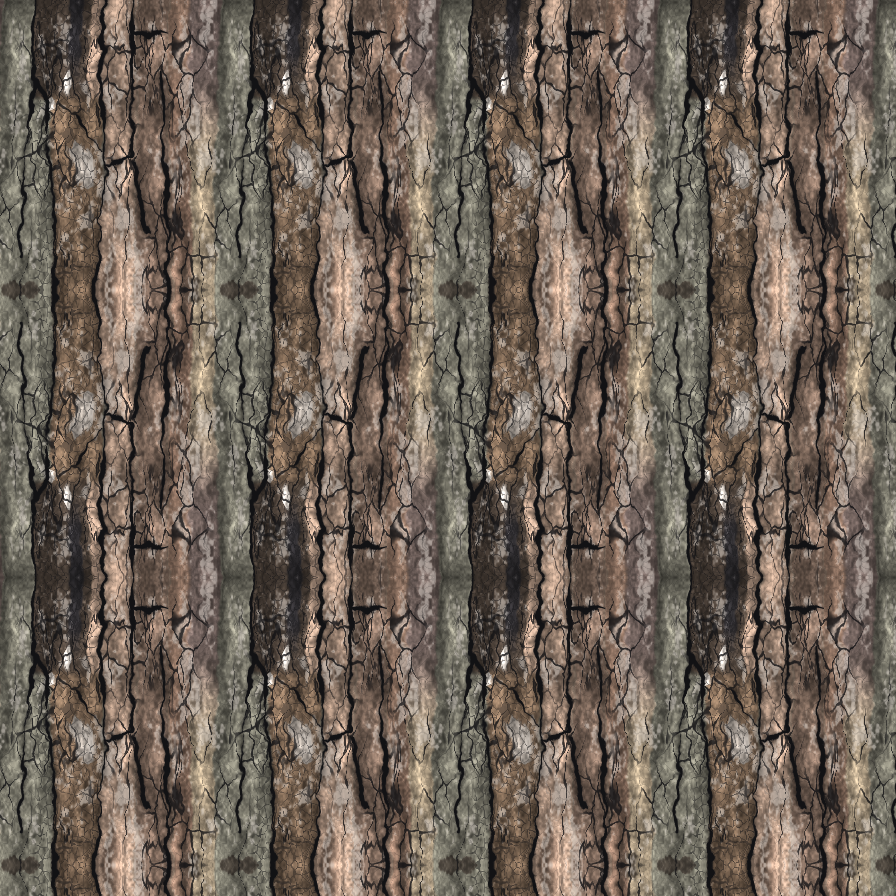
Write a WebGL 2 fragment shader that draws this texture.

```glsl
#version 300 es
precision highp float;
// Weathered, cracked timber planks: a tile repeated sideways and mirrored up and down.
uniform vec2 u_resolution;
out vec4 fragColor;

const float TILES_ACROSS = 4.1;
const float MIRROR_PERIOD = 0.642;
const float MIRROR_OFFSET = 0.0026;

const vec3 LICHEN = vec3(0.47, 0.46, 0.41);
const vec3 BROWN  = vec3(0.45, 0.37, 0.30);
const vec3 CHAR   = vec3(0.28, 0.24, 0.21);
const vec3 SOOT   = vec3(0.15, 0.15, 0.17);
const vec3 PINK   = vec3(0.64, 0.54, 0.47);
const vec3 BARK   = vec3(0.47, 0.39, 0.34);
const vec3 RUSSET = vec3(0.51, 0.41, 0.35);
const vec3 PLUM   = vec3(0.44, 0.38, 0.36);
const vec3 CREAM  = vec3(0.69, 0.62, 0.52);
const vec3 PALE   = vec3(0.79, 0.76, 0.73);
const vec3 GAP    = vec3(0.07, 0.07, 0.08);

// Deep splits between planks, as start and end points in tile units
const vec4 SPLITS[12] = vec4[12](
  vec4(0.15, 0.00, 0.15, 0.36), vec4(0.15, 0.36, 0.22, 0.45), vec4(0.22, 0.45, 0.25, 1.33),
  vec4(0.47, 0.00, 0.48, 0.74), vec4(0.48, 0.74, 0.44, 1.33), vec4(0.48, 0.75, 0.60, 0.71),
  vec4(0.60, 0.00, 0.60, 0.71), vec4(0.61, 0.74, 0.67, 1.05), vec4(0.75, 0.32, 0.76, 1.33),
  vec4(0.60, 0.14, 0.78, 0.14), vec4(0.15, 0.36, 0.08, 1.15), vec4(0.47, 0.68, 0.35, 0.51));

vec2 hash2(vec2 p) {
  return fract(sin(vec2(dot(p, vec2(127.1, 311.7)), dot(p, vec2(269.5, 183.3)))) * 43758.5);
}

// Value noise that wraps after one tile sideways
float noise(vec2 p, vec2 cells) {
  p *= cells;
  vec2 i = floor(p), f = p - i;
  f = f * f * (3.0 - 2.0 * f);
  float l = mod(i.x, cells.x), r = mod(i.x + 1.0, cells.x);
  return mix(mix(hash2(vec2(l, i.y)).x, hash2(vec2(r, i.y)).x, f.x),
             mix(hash2(vec2(l, i.y + 1.0)).x, hash2(vec2(r, i.y + 1.0)).x, f.x), f.y);
}

float fbm(vec2 p, vec2 cells) {
  float sum = 0.0, weight = 0.533;
  for (int k = 0; k < 4; k++) {
    sum += weight * noise(p, cells);
    cells *= 2.0;
    weight *= 0.5;
  }
  return sum;
}

// Cell borders: 1 on a crack, 0 inside a cell
float crackle(vec2 p, vec2 cells, float width) {
  p *= cells;
  vec2 i = floor(p);
  float near = 9.0, second = 9.0;
  for (int y = -1; y <= 1; y++)
    for (int x = -1; x <= 1; x++) {
      vec2 c = i + vec2(x, y);
      float d = length(c + hash2(vec2(mod(c.x, cells.x), c.y)) - p);
      second = min(second, max(near, d));
      near = min(near, d);
    }
  return 1.0 - smoothstep(width * 0.4, width + 0.03, second - near);
}

// Ragged lines along the middle level of stretched noise
float fissure(vec2 p, vec2 cells, float width) {
  return 1.0 - smoothstep(width * 0.3, width, abs(fbm(p, cells) - 0.5));
}

float segmentDistance(vec2 p, vec2 a, vec2 b) {
  vec2 pa = p - a, ba = b - a;
  return length(pa - ba * clamp(dot(pa, ba) / dot(ba, ba), 0.0, 1.0));
}

float band(float x, float left, float right) {
  return smoothstep(left - 0.008, left + 0.008, x) * (1.0 - smoothstep(right - 0.008, right + 0.008, x));
}

float blot(vec2 p, vec2 center, vec2 radius, float rough) {
  return 1.0 - smoothstep(0.75, 1.1, length((p - center) / radius) + rough);
}

vec3 plankColor(vec2 p, float rough) {
  float low = 1.0 - smoothstep(0.41, 0.46, p.y);
  vec3 c = mix(LICHEN, BROWN, band(p.x, mix(0.24, 0.15, low), 0.47));
  c = mix(c, CHAR, band(p.x, 0.15, 0.42) * low);
  c = mix(c, SOOT, 0.8 * band(p.x, 0.31, 0.38) * (1.0 - smoothstep(0.2, 0.4, p.y)));
  c = mix(c, PINK, band(p.x, 0.42, 0.48) * low);
  c = mix(c, PINK, band(p.x, mix(0.48, 0.44, smoothstep(0.72, 1.3, p.y)), 0.62));
  c = mix(c, BARK, band(p.x, 0.62, 0.78));
  c = mix(c, RUSSET, band(p.x, 0.78, 0.88));
  c = mix(c, mix(PLUM, CREAM, smoothstep(0.3, 0.8, p.y)), band(p.x, 0.87, 0.985));
  // Bare chips, stains and knots
  c = mix(c, PALE * 1.1, blot(p, vec2(0.315, 0.37), vec2(0.022, 0.055), 0.5 * rough));
  c = mix(c, PALE, 0.8 * blot(p, vec2(0.365, 0.75), vec2(0.055, 0.08), rough));
  c = mix(c, PALE, blot(p, vec2(0.235, 0.48), vec2(0.03, 0.035), rough));
  c = mix(c, RUSSET, 0.5 * blot(p, vec2(0.52, 1.28), vec2(0.05, 0.14), rough));
  c = mix(c, CHAR, 0.7 * blot(p, vec2(0.1, 1.31), vec2(0.1, 0.03), rough));
  return mix(c, CHAR, 0.6 * blot(p, vec2(0.86, 1.3), vec2(0.05, 0.09), rough));
}

void main() {
  vec2 uv = gl_FragCoord.xy / u_resolution;
  float row = (1.0 - uv.y - MIRROR_OFFSET) / MIRROR_PERIOD;
  vec2 tile = vec2(fract(uv.x * TILES_ACROSS),
                   abs(fract(row + 0.5) - 0.5) * MIRROR_PERIOD * TILES_ACROSS);

  // Crooked growth, then a finer jitter that makes every edge ragged
  vec2 p = tile + vec2(0.05, 0.03) * (fbm(tile, vec2(5.0, 6.0)) - 0.5);
  vec2 jitter = vec2(fbm(tile, vec2(22.0, 18.0)), fbm(tile + 7.0, vec2(22.0, 18.0))) - 0.5;
  p += vec2(0.035, 0.045) * jitter;
  p.x = fract(p.x);

  // Plank colour with long grain, fine grit and pale flecks
  float grit = noise(tile, vec2(64.0, 44.0)) * 0.55 + noise(tile, vec2(110.0, 80.0)) * 0.45;
  float fibre = fbm(p, vec2(36.0, 9.0));
  float grain = smoothstep(0.22, 0.78, fbm(p, vec2(14.0, 4.0)));
  vec3 color = plankColor(p, 1.5 * (fibre - 0.5) + 0.6 * (grit - 0.5));
  color *= (0.76 + 0.48 * grain) * (0.6 + 0.8 * fibre) * (0.62 + 0.76 * grit);
  color = mix(color, PALE, 0.55 * smoothstep(0.56, 0.7, 0.7 * fbm(p, vec2(20.0, 7.0)) + 0.3 * grit));

  // Weather checks: hairlines along the grain, small blocks on the brown planks
  float wear = noise(p, vec2(7.0, 5.0));
  float checks = crackle(p, vec2(15.0, 6.0), 0.09 * wear) * smoothstep(0.3, 0.7, wear);
  float blocks = crackle(p, vec2(34.0, 24.0), 0.12) * mix(0.15, 0.5, band(p.x, 0.16, 0.46));
  float hairs = fissure(p, vec2(11.0, 2.0), 0.022) * smoothstep(0.25, 0.65, noise(p, vec2(9.0, 7.0)));
  color = mix(color, GAP, max(max(0.8 * checks, 0.8 * hairs), blocks * grit * 1.4));

  // Deep splits with shaded lips
  float split = 9.0;
  for (int k = 0; k < 12; k++) split = min(split, segmentDistance(p, SPLITS[k].xy, SPLITS[k].zw));
  float halfWidth = 0.001 + 0.011 * noise(p, vec2(9.0, 8.0));
  color *= mix(0.8, 1.0, smoothstep(halfWidth, halfWidth + 0.02, split));
  color = mix(GAP, color, smoothstep(halfWidth - 0.003, halfWidth + 0.004, split));
  fragColor = vec4(clamp(color, 0.0, 1.0), 1.0);
}
```
